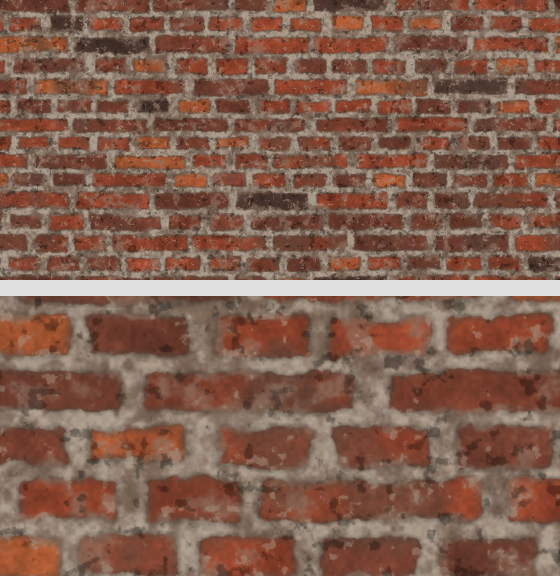
Top, the full canvas; bottom, a detail of the centre.
Give the GLSL for this texture, as a WebGL 1 fragment shader.

```glsl
precision highp float;
// Weathered brick wall: 14 courses, alternating 7 long stretchers and 14 short headers.
// Each brick is a rounded box with noise-worn edges and its own size and clay tone;
// layered periodic noise adds stains, mortar haze and grit, so the wall tiles.
uniform vec2 u_resolution;

const float TAU = 6.2831853;

float hash(vec2 p) {
  vec3 q = fract(p.xyx * vec3(0.1031, 0.1030, 0.0973));
  q += dot(q, q.yzx + 33.33);
  return fract((q.x + q.y) * q.z);
}

// Value noise that wraps after "period" cells
float noise(vec2 p, vec2 period) {
  vec2 a = mod(floor(p), period);
  vec2 b = mod(a + 1.0, period);
  vec2 f = fract(p);
  f *= f * (3.0 - 2.0 * f);
  return mix(mix(hash(a), hash(vec2(b.x, a.y)), f.x),
             mix(hash(vec2(a.x, b.y)), hash(b), f.x), f.y);
}

// Four octaves, starting with "cells" noise cells over the canvas height
float fbm(vec2 uv, float cells) {
  vec2 period = cells * vec2(2.0, 1.0);
  float sum = 0.0, weight = 0.533;
  for (int i = 0; i < 4; i++) {
    sum += weight * noise(uv * period, period);
    period *= 2.0;
    weight *= 0.5;
  }
  return sum;
}

float roundBox(vec2 p, vec2 halfSize, float radius) {
  vec2 q = abs(p) - halfSize + radius;
  return length(max(q, 0.0)) + min(max(q.x, q.y), 0.0) - radius;
}

void main() {
  vec2 uv = gl_FragCoord.xy / u_resolution;
  float pixel = 1.0 / u_resolution.y;

  // Courses counted from the top, with slightly uneven heights
  float down = 1.0 - uv.y + 0.010 * (fbm(uv, 4.0) - 0.5);
  float level = 14.0 * (down - 0.013 - 0.009 * sin(TAU * down) + 0.0047 * sin(2.0 * TAU * down));
  float course = floor(level + 0.5);
  float localY = (level - course) / 14.0;
  course = mod(course, 14.0);
  float headerCourse = mod(course, 2.0);
  float band = floor(course / 2.0);

  // Bond: seven cells per course, each one stretcher or two headers
  float stretcherShift = mix(0.38, 0.89, max(mod(band, 2.0), 1.0 - step(0.5, band)));
  float headerShift = 0.115 + 0.06 * sin(TAU * (band - 0.7) / 7.0);
  float along = uv.x * 7.0 - mix(stretcherShift, headerShift, headerCourse);
  float cell = mod(floor(along), 7.0);
  float inCell = fract(along);
  float split = step(hash(vec2(cell + 31.0, course + 7.0)), mix(0.06, 0.95, headerCourse));
  float count = 1.0 + split;
  vec2 id = vec2(cell * 2.0 + split * floor(inCell * 2.0), course);

  // Brick outline with random size, offset and chipped edges
  float sizeA = hash(id + 53.0), sizeB = hash(id + 91.0);
  vec2 local = vec2((fract(inCell * count) - 0.5) * 2.0 / 7.0 / count, localY);
  local -= vec2(0.009, 0.004) * (vec2(sizeB, hash(id + 17.0)) - 0.5);
  vec2 halfSize = vec2(1.0 / 7.0 / count - 0.0105 - 0.006 * sizeA,
                       0.0262 - 0.0016 * headerCourse + 0.004 * (sizeB - 0.5));
  float d = roundBox(local, halfSize, 0.007);
  d += 0.016 * (fbm(uv, 22.0) - 0.5) + 0.009 * (fbm(uv, 80.0) - 0.5);
  float brick = 1.0 - smoothstep(-0.001 - 0.6 * pixel, 0.001 + 0.6 * pixel, d);

  // Shared wear
  float stain = fbm(uv, 14.0);
  float blotch = fbm(uv + vec2(0.37, 0.61), 30.0);
  float grit = noise(uv * vec2(400.0, 200.0), vec2(400.0, 200.0));
  float fine = fbm(uv + vec2(0.19, 0.43), 70.0);

  // Clay: deep red to orange, with a few burnt bricks
  float tone = hash(id + 137.0);
  vec3 clay = mix(vec3(0.40, 0.225, 0.175), vec3(0.55, 0.255, 0.17), smoothstep(0.05, 0.65, tone));
  clay = mix(clay, vec3(0.63, 0.33, 0.19), smoothstep(0.82, 0.95, tone));
  float burnt = step(0.94, hash(id + 211.0));
  clay = mix(clay, vec3(0.25, 0.19, 0.165), burnt * 0.9);
  clay *= 0.62 + 0.45 * stain + 0.38 * blotch;
  clay = mix(clay, vec3(0.33, 0.25, 0.21), 0.6 * smoothstep(0.52, 0.72, fbm(uv, 7.0)));

  // Dark rim and pale mortar haze on the faces
  float rim = smoothstep(-0.011, 0.0, d);
  clay = mix(clay, vec3(0.36, 0.27, 0.22), 0.55 * rim);
  float haze = smoothstep(0.55, 0.76, blotch + 0.10 * rim + 0.25 * (fine - 0.5));
  clay = mix(clay, vec3(0.52, 0.43, 0.37), 0.6 * haze);

  // Mortar: sandy grey, dirtier beside the bricks
  vec3 mortar = mix(vec3(0.47, 0.39, 0.33), vec3(0.64, 0.58, 0.52),
                    smoothstep(0.28, 0.62, 0.5 * stain + 0.5 * fine));
  mortar *= 1.0 - 0.20 * (1.0 - smoothstep(0.0, 0.007, d));
  mortar = mix(mortar, vec3(0.40, 0.31, 0.26), 0.5 * smoothstep(0.56, 0.72, blotch));

  // Grit, pits and pale flecks over everything
  vec3 color = mix(mortar, clay, brick);
  color *= 0.88 + 0.14 * grit + 0.14 * fine;
  color *= 1.0 - 0.30 * smoothstep(0.62, 0.75, fbm(uv + vec2(0.71, 0.13), 60.0));
  color = mix(color, vec3(0.66, 0.59, 0.52), 0.45 * smoothstep(0.67, 0.78, fine));
  gl_FragColor = vec4(color, 1.0);
}
```
